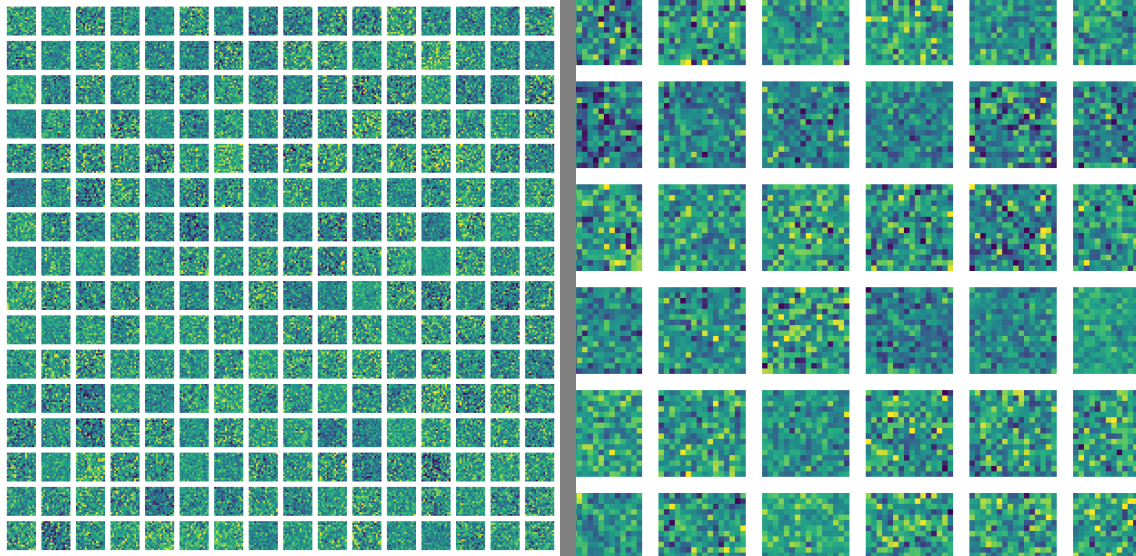
Left, the full canvas; right, a detail of the centre.
Write a WebGL 1 fragment shader that draws this pattern.

```glsl
precision highp float;

uniform vec2 u_resolution;

#define TILES 16.0
#define CELLS 16.0
#define ORIGIN vec2(0.0122, 0.0106)
#define PITCH 0.0617
#define TILE_SIZE 0.0520
#define MEAN 0.51
#define MEAN_SPREAD 0.045
#define CONTRAST 0.175
#define CONTRAST_SPREAD 0.03
#define DRIFT 0.06
#define PAPER vec3(1.0)

vec2 hash2(vec2 p) {
  vec3 q = fract(p.xyx * vec3(0.1031, 0.1030, 0.0973));
  q += dot(q, q.yzx + 33.33);
  return fract((q.xx + q.yz) * q.zy);
}

// Normally distributed value with zero mean and unit deviation
float gaussian(vec2 p) {
  vec2 h = hash2(p);
  return sqrt(-2.0 * log(max(h.x, 0.0001))) * cos(6.28319 * h.y);
}

float cornerSlope(vec2 corner, vec2 offset) {
  float angle = 6.28319 * hash2(corner + 71.0).x;
  return dot(vec2(cos(angle), sin(angle)), offset);
}

float gradientNoise(vec2 p) {
  vec2 i = floor(p);
  vec2 f = p - i;
  vec2 s = f * f * f * (f * (f * 6.0 - 15.0) + 10.0);
  vec2 e = vec2(1.0, 0.0);
  float low = mix(cornerSlope(i, f), cornerSlope(i + e, f - e), s.x);
  float high = mix(cornerSlope(i + e.yx, f - e.yx), cornerSlope(i + 1.0, f - 1.0), s.x);
  return mix(low, high, s.y);
}

// Ramp from violet through teal and green to yellow
vec3 heatColor(float t) {
  vec3 c = mix(vec3(0.267, 0.005, 0.329), vec3(0.229, 0.322, 0.546), clamp(t * 4.0, 0.0, 1.0));
  c = mix(c, vec3(0.128, 0.567, 0.551), clamp(t * 4.0 - 1.0, 0.0, 1.0));
  c = mix(c, vec3(0.157, 0.684, 0.502), clamp(t * 8.0 - 4.0, 0.0, 1.0));
  c = mix(c, vec3(0.369, 0.789, 0.383), clamp(t * 8.0 - 5.0, 0.0, 1.0));
  return mix(c, vec3(0.993, 0.906, 0.144), clamp(t * 4.0 - 3.0, 0.0, 1.0));
}

// Each tile has its own mean and contrast; each cell its own value
vec3 cellColor(vec2 tile, vec2 cell) {
  vec2 id = tile * CELLS + clamp(cell, 0.0, CELLS - 1.0);
  float mean = MEAN + MEAN_SPREAD * gaussian(tile + 517.0);
  float contrast = CONTRAST + CONTRAST_SPREAD * gaussian(tile + 843.0);
  float drift = DRIFT * gradientNoise(id / 6.0 + tile * 3.7);
  return heatColor(mean + drift + contrast * gaussian(id + 19.0));
}

void main() {
  vec2 uv = gl_FragCoord.xy / u_resolution - ORIGIN;
  float halfGap = 0.5 * (PITCH - TILE_SIZE);
  vec2 tile = clamp(floor((uv + halfGap) / PITCH), 0.0, TILES - 1.0);

  // Position and pixel footprint, both in cells
  vec2 p = (uv - tile * PITCH) / TILE_SIZE * CELLS;
  vec2 footprint = CELLS / (TILE_SIZE * u_resolution);
  vec2 lower = p - 0.5 * footprint;
  vec2 upper = p + 0.5 * footprint;

  // Box filter across the borders between neighbouring cells
  vec2 cell = floor(lower);
  vec2 blend = clamp((upper - cell - 1.0) / footprint, 0.0, 1.0);
  vec3 bottom = mix(cellColor(tile, cell), cellColor(tile, cell + vec2(1.0, 0.0)), blend.x);
  vec3 top = mix(cellColor(tile, cell + vec2(0.0, 1.0)), cellColor(tile, cell + 1.0), blend.x);
  vec3 color = mix(bottom, top, blend.y);

  // Share of the pixel that lies inside the tile
  vec2 inside = clamp((min(upper, CELLS) - max(lower, 0.0)) / footprint, 0.0, 1.0);
  gl_FragColor = vec4(mix(PAPER, color, inside.x * inside.y), 1.0);
}
```
